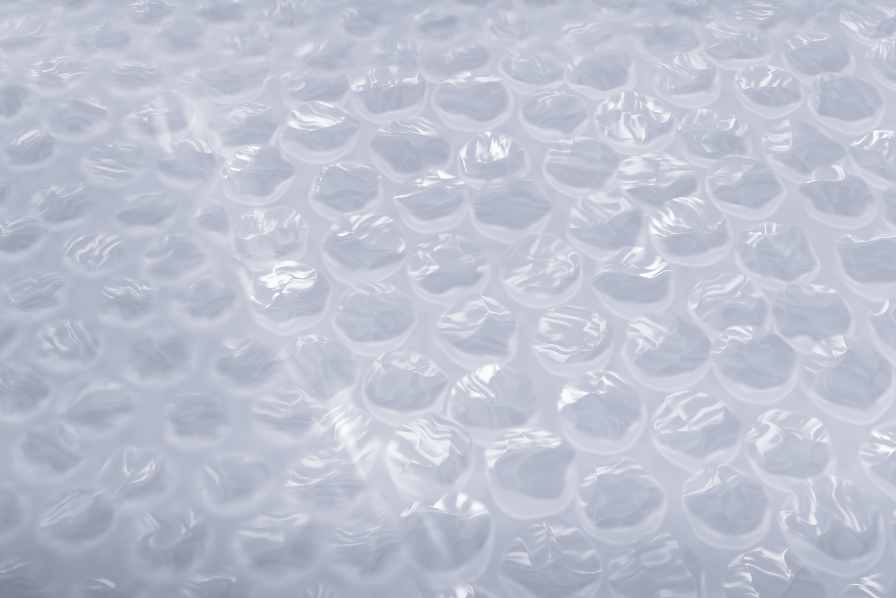
A WebGL 1 fragment shader for this texture:

```glsl
precision highp float;
// Crumpled clear bubble wrap: a glossy sheet folded over a softer, shaded one.

uniform vec2 u_resolution;

// Lattice steps and bubble radii, in units of canvas height
const vec2 FRONT_ACROSS = vec2(0.152, -0.022);
const vec2 FRONT_DOWN = vec2(0.038, -0.110);
const vec2 FRONT_RADIUS = vec2(0.075, 0.066);
const vec2 BACK_ACROSS = vec2(0.146, -0.012);
const vec2 BACK_DOWN = vec2(-0.074, -0.078);
const vec2 BACK_RADIUS = vec2(0.064, 0.048);
const vec2 CENTRE = vec2(0.75, 0.5);
const vec2 LATTICE_ORIGIN = vec2(0.04, -0.05);
const float PERSPECTIVE = 0.35;
const float JITTER = 0.026;
const float FRONT_SOFTNESS = 0.05;
const float BACK_SOFTNESS = 0.22;
const float FRONT_GLOSS = 0.21;
const float BACK_GLOSS = 0.10;
const float BASE_TONE = 0.785;
const vec2 LIGHT_DIR = vec2(-0.45, 0.89);
const vec3 COOL_TINT = vec3(-0.020, 0.0, 0.064);

float hash(vec2 p) {
  return fract(sin(dot(p, vec2(127.1, 311.7))) * 43758.5453);
}

float noise(vec2 p) {
  vec2 i = floor(p), f = fract(p);
  f = f * f * (3.0 - 2.0 * f);
  return mix(mix(hash(i), hash(i + vec2(1.0, 0.0)), f.x),
             mix(hash(i + vec2(0.0, 1.0)), hash(i + vec2(1.0, 1.0)), f.x), f.y);
}

// Soft-edged disc: 1 inside, 0 outside
float disc(float r, float edge, float soft) {
  return 1.0 - smoothstep(edge - soft, edge + soft, r);
}

// Tone of one bubble over the tone behind it; d is 1 long at its rim
float bubble(vec2 d, vec2 id, float behind, float base, float soft, float gloss) {
  vec2 warp = vec2(noise(d * 2.2 + id * 5.3), noise(d * 2.2 + id * 3.7 + 40.0)) - 0.5;
  float r = length(d + warp * 0.12);

  // Side wall, with a pale line along its near rim
  float wall = base + 0.008 - 0.028 * d.y + 0.03 * warp.x;
  float rim = exp(-pow((r - 0.94) / (0.03 + soft * 0.5), 2.0));
  wall += rim * 0.04 * smoothstep(0.3, -0.7, d.y) * (1.0 - soft);

  // Dented cap: random creases cut the film into flat facets
  vec2 c = (d - vec2(0.0, 0.16)) / vec2(0.92, 0.80) + warp * 0.32;
  vec2 slope = vec2(0.0);
  float crease = 0.0;
  for (int k = 0; k < 6; k++) {
    vec2 key = id + float(k) * vec2(7.3, 3.1);
    float angle = 6.2832 * hash(key);
    vec2 dir = vec2(cos(angle), sin(angle));
    float side = dot(c + warp * 0.25, dir) + (hash(key + 19.0) - 0.5) * 1.5;
    slope += dir * (2.0 * smoothstep(-soft, soft, side) - 1.0);
    crease += exp(-abs(side) / (0.025 + soft * 0.4)) * (hash(key + 31.0) - 0.35);
  }
  float facet = dot(slope, LIGHT_DIR);

  // Reflections: thin slivers running one way across each cap
  float turn = 6.2832 * hash(id + 13.0);
  vec2 grain = vec2(cos(turn), sin(turn));
  vec2 along = vec2(dot(c, grain), dot(c, vec2(-grain.y, grain.x)));
  float streak = noise(along * vec2(1.8, 7.0) + slope * 0.7 + id * 11.0);
  float sliver = noise(along * vec2(4.0, 13.0) + slope + id * 17.0);
  float glint = smoothstep(0.2, 2.0, facet) * smoothstep(0.45, 0.80, 0.6 * streak + 0.4 * sliver);
  float cap = base - 0.042 + 0.014 * clamp(facet, -2.5, 2.5) + 0.06 * (streak - 0.5);
  cap += crease * 0.05 + glint * gloss * (0.5 + 1.2 * hash(id + 2.0));

  float capR = length(c);
  float lip = exp(-pow((capR - 1.0) / (0.04 + soft), 2.0));
  float tone = mix(wall, cap, disc(capR, 0.98, soft + 0.04));
  tone += lip * 0.07 * smoothstep(0.25, 0.8, noise(d * 3.0 + id * 9.0));
  return mix(behind, tone, disc(r, 0.97, soft) * 0.82);
}

// One sheet of bubbles, laid from far to near
float sheet(vec2 q, vec2 across, vec2 down, vec2 radius, float base,
            float soft, float gloss, float seed) {
  float det = across.x * down.y - across.y * down.x;
  vec2 cell = vec2(q.x * down.y - q.y * down.x, across.x * q.y - across.y * q.x) / det;
  vec2 nearest = floor(cell + 0.5);
  float tone = base - 0.008 + 0.035 * (noise(q * 50.0 + seed) - 0.5);
  for (int j = -1; j <= 1; j++) {
    for (int i = -1; i <= 1; i++) {
      vec2 id = nearest + vec2(float(i), float(j));
      vec2 key = id + seed;
      vec2 shift = (vec2(hash(key), hash(key + 57.0)) - 0.5) * JITTER;
      float size = 0.90 + 0.16 * hash(key + 83.0);
      vec2 d = (q - across * id.x - down * id.y - shift) / (radius * size);
      tone = bubble(d, key, tone, base, soft, gloss);
    }
  }
  return tone;
}

void main() {
  vec2 p = gl_FragCoord.xy / u_resolution.y;
  vec2 q = (p - CENTRE) / (1.0 - PERSPECTIVE * (p.y - CENTRE.y)) - LATTICE_ORIGIN;

  // Broad light: dim at the left and along the bottom and top
  float light = BASE_TONE - 0.065 * smoothstep(0.0, 0.55, 0.55 - p.x) * smoothstep(0.0, 0.4, 1.0 - p.y);
  light -= 0.11 * smoothstep(0.0, 0.22, 0.22 - p.y) + 0.045 * smoothstep(0.92, 1.02, p.y);
  light += 0.03 * (noise(p * 3.0 + 8.0) - 0.5);

  // Folded border of the upper sheet
  float drop = 0.824 - p.y;
  float wobble = (noise(p * 11.0) - 0.5) * 0.07;
  float edge = p.x - 0.254 - 0.41 * drop - 0.2 * drop * abs(drop);
  float fromLeft = edge + wobble;
  float fromTop = 0.82 + 0.1 * p.x - p.y + wobble;
  float inside = smoothstep(-0.03, 0.04, fromTop);
  float cover = smoothstep(-0.02, 0.03, fromLeft) * inside;

  float haze = smoothstep(0.75, 1.0, p.y);
  float back = sheet(q, BACK_ACROSS, BACK_DOWN, BACK_RADIUS, light - 0.008,
                     BACK_SOFTNESS + 0.18 * haze, BACK_GLOSS, 23.0);
  float front = sheet(q, FRONT_ACROSS, FRONT_DOWN, FRONT_RADIUS, light + 0.008,
                      FRONT_SOFTNESS, FRONT_GLOSS, 71.0);
  float tone = mix(back, front, cover);

  // Bright pleats where the film turns over
  float pleat = noise(vec2(edge * 38.0 - p.y * 9.0, p.y * 13.0 + edge * 8.0));
  float fold = exp(-pow((edge - 0.035) / 0.055, 2.0)) * inside;
  tone += fold * (0.02 + 0.14 * smoothstep(0.5, 0.95, pleat));

  // Soft shoulder keeps the highlights from burning out
  tone = min(tone, 0.86 + 0.6 * (tone - 0.86));
  tone = clamp(tone, 0.5, 0.98);
  gl_FragColor = vec4(tone + COOL_TINT * min(1.0, (1.0 - tone) * 4.0), 1.0);
}
```
